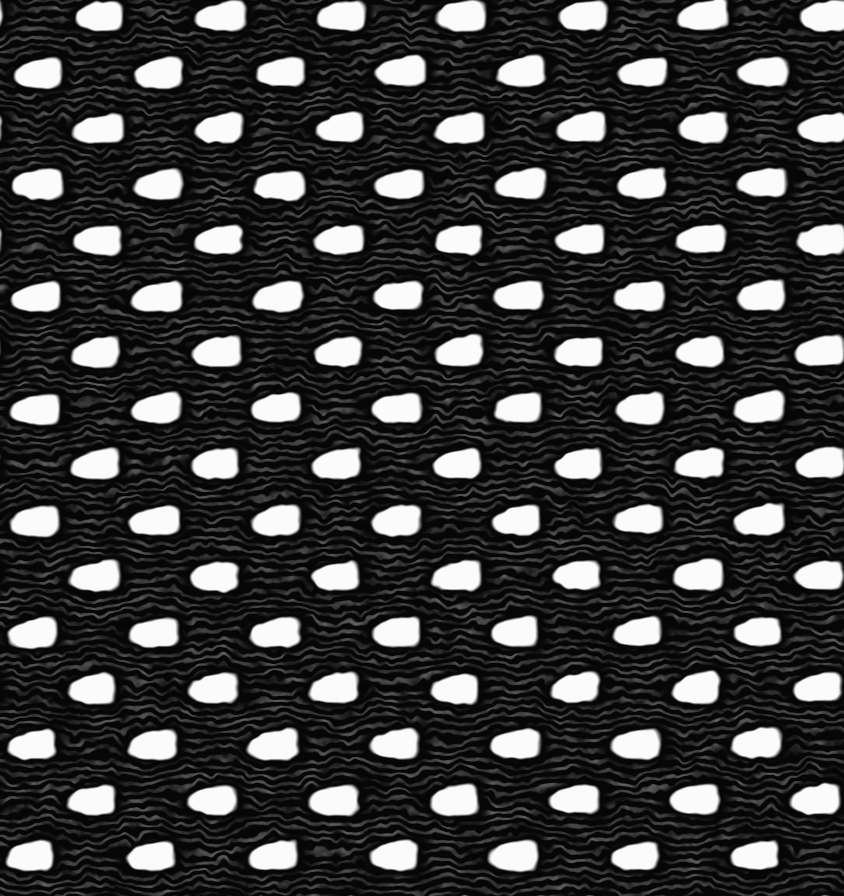
Write a Shadertoy shader that draws this texture.

```glsl
// Black knitted mesh with staggered rows of bright, lopsided oval holes.
// Each hole is a tapered superellipse on a slightly skewed lattice; the cloth
// is broken wavy ridges that bow around the holes and fade into a dark rim.

float hash(vec2 p) {
    return fract(sin(dot(p, vec2(127.1, 311.7))) * 43758.5453);
}

float noise(vec2 p) {
    vec2 i = floor(p), f = fract(p);
    f = f * f * (3.0 - 2.0 * f);
    return mix(mix(hash(i), hash(i + vec2(1, 0)), f.x),
               mix(hash(i + vec2(0, 1)), hash(i + vec2(1, 1)), f.x), f.y);
}

// Approximate signed distance to a hole: narrow rounded left, blunt right
float holeDistance(vec2 d, vec2 id) {
    vec2 size = vec2(0.425, 0.245) * (0.96 + 0.09 * vec2(hash(id), hash(id + 31.7)));
    d.y -= d.x * (0.03 + 0.1 * hash(id + 7.3));
    float taper = 1.0 + 0.17 * clamp(d.x / size.x, -1.0, 1.0);
    vec2 s = abs(d) / (size * vec2(1.0, taper));
    float power = mix(2.4, 4.0, smoothstep(-0.2, 0.2, d.x));
    float radius = pow(pow(s.x, power) + pow(s.y, power), 1.0 / power);
    return (radius - 1.0) * 0.28;
}

void mainImage(out vec4 fragColor, in vec2 fragCoord) {
    // Sixteen rows fill the height; one unit is one row
    vec2 p = fragCoord / iResolution.y * 16.0;
    float pitch = 2.156;
    float y = p.y - 0.6875 - 0.002 * p.x;
    float nearestRow = round(y);

    // Nearest hole, and the bowing that nearby holes give the yarn
    float dist = 10.0, bow = 0.0;
    for (int k = -1; k <= 1; k++) {
        float row = nearestRow + float(k);
        float start = 0.542 + 0.0102 * row + 0.5 * pitch * mod(row, 2.0);
        float column = round((p.x - start) / pitch);
        vec2 id = vec2(column, row);
        vec2 d = vec2(p.x - start - column * pitch, y - row);
        d += 0.03 * (vec2(hash(id + 3.1), hash(id + 5.9)) - 0.5);
        bow -= d.y * exp(-dot(d * d, vec2(2.2, 4.0)));
        vec2 ragged = vec2(noise(p * 7.0), noise(p * 7.0 + 40.0)) - 0.5;
        dist = min(dist, holeDistance(d + 0.045 * ragged, id));
    }

    // Short wavy ridges of yarn, broken up by uneven light
    float wave = noise(p * vec2(4.5, 3.0)) + 0.5 * noise(p * vec2(9.0, 7.0) + 17.0);
    float ridge = sin(6.2832 * (5.6 * (p.y + 0.6 * bow) + 0.95 * wave));
    float light = 0.2 + 0.85 * noise(p * vec2(5.0, 7.0) + 60.0)
                + 0.35 * (noise(p * 15.0 + 90.0) - 0.5);
    float yarn = smoothstep(-0.25, 0.95, ridge) * max(light, 0.0);
    float cloth = 0.025 + 0.31 * yarn * smoothstep(0.03, 0.2, dist);

    // Bright background showing through the holes
    float soft = max(0.03, 16.0 / iResolution.y);
    float tone = mix(0.985, cloth, smoothstep(-soft, soft, dist));
    fragColor = vec4(vec3(tone), 1.0);
}
```
